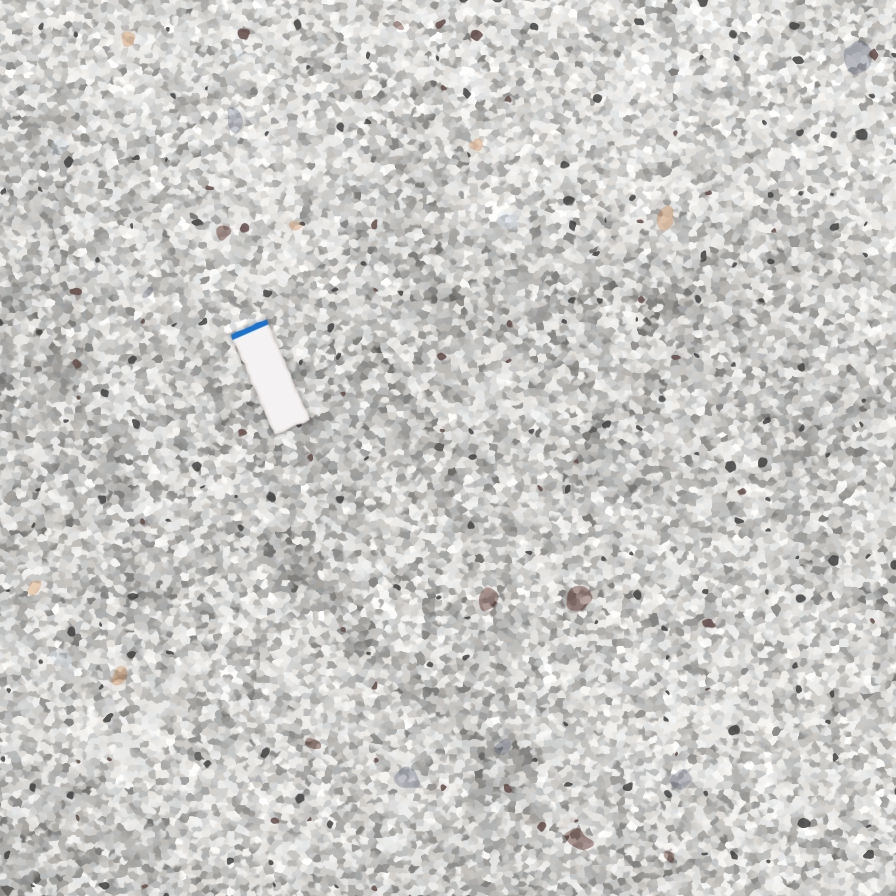
Reproduce this texture procedurally as a Shadertoy shader.

```glsl
// Pale weathered concrete with fine grains, dark specks, tinted pebbles, cracks and a paper slip.
// Grains are soft Voronoi cells, each toned by its hash and by gradient noise at its site;
// pebbles are scattered warped ellipses and the slip is a rotated box distance.
#define GRAINS 142.0
#define GRAIN_EDGE 10.0
#define GRAIN_CONTRAST 0.29
#define BASE_TONE 0.805
#define SPECK_GRID 27.0
#define SPECK_DENSITY 0.30
#define PEBBLE_GRID 10.0
#define PEBBLE_DENSITY 0.26
#define SLIP_CENTER vec2(0.302, 0.579)
#define SLIP_AXIS vec2(-0.40, 0.9165)
#define SLIP_HALF vec2(0.0215, 0.061)

vec2 hash2(vec2 p) {
    vec3 q = fract(p.xyx * vec3(0.1031, 0.1030, 0.0973));
    q += dot(q, q.yzx + 33.33);
    return fract((q.xx + q.yz) * q.zy);
}

float gradientDot(vec2 corner, vec2 offset) {
    float angle = 6.2832 * hash2(corner + 71.0).x;
    return dot(vec2(cos(angle), sin(angle)), offset);
}

float gradientNoise(vec2 p) {
    vec2 i = floor(p), f = fract(p);
    vec2 u = f * f * f * (f * (f * 6.0 - 15.0) + 10.0);
    vec2 e = vec2(1.0, 0.0);
    return mix(mix(gradientDot(i, f), gradientDot(i + e, f - e), u.x),
               mix(gradientDot(i + e.yx, f - e.yx), gradientDot(i + 1.0, f - 1.0), u.x), u.y);
}

float segmentDistance(vec2 p, vec2 a, vec2 b) {
    vec2 ab = b - a;
    return length(p - a - ab * clamp(dot(p - a, ab) / dot(ab, ab), 0.0, 1.0));
}

// Slow light and dark areas, finer mottling and the two cracks
float surfaceTone(vec2 p) {
    float tone = BASE_TONE + 0.07 * dot(p - 0.5, vec2(0.7, 0.6));
    tone += 0.09 * gradientNoise(p * 2.6 + 4.0) + 0.09 * gradientNoise(p * 8.0);
    tone += 0.12 * gradientNoise(p * vec2(26.0, 34.0)) + 0.22 * gradientNoise(p * vec2(66.0, 80.0));
    vec2 w = p + 0.016 * vec2(gradientNoise(p * 22.0), gradientNoise(p * 22.0 + 50.0));
    float fineCrack = segmentDistance(w, vec2(0.417, 0.616), vec2(0.52, 0.453)) / 0.0042;
    float wideCrack = segmentDistance(w, vec2(0.305, 0.39), vec2(0.55, 0.16)) / 0.019;
    return tone - 0.24 * exp(-fineCrack * fineCrack) - 0.12 * exp(-wideCrack * wideCrack);
}

// Weighted mean of nearby cells: x is tone, y is a warm or cool shift
vec2 grainField(vec2 p) {
    vec2 scale = GRAINS * vec2(0.94, 1.06);
    vec2 q = p * scale + 0.45 * vec2(gradientNoise(p * 170.0), gradientNoise(p * 170.0 + 31.0));
    vec2 cell = floor(q), sum = vec2(0.0);
    float total = 0.0;
    for (int y = -1; y <= 1; y++)
    for (int x = -1; x <= 1; x++) {
        vec2 id = cell + vec2(x, y);
        vec2 site = id + hash2(id), random = hash2(id + 217.0);
        float weight = exp(-GRAIN_EDGE * dot(q - site, q - site));
        float tone = surfaceTone(site / scale) + GRAIN_CONTRAST * (random.x + random.y - 1.0);
        sum += weight * vec2(tone, random.x - random.y);
        total += weight;
    }
    return sum / max(total, 1e-9);
}

// One warped ellipse in some grid cells: x is coverage, y is a random pick
vec2 scatter(vec2 p, float grid, float density, float seed, float pixel) {
    vec2 q = p * grid, id = floor(q);
    vec2 a = hash2(id + seed), b = hash2(id + seed + 93.0);
    vec2 d = fract(q) - mix(vec2(0.28), vec2(0.72), a);
    d += 0.07 * vec2(gradientNoise(q * 5.0), gradientNoise(q * 5.0 + 19.0));
    float angle = 3.1416 * b.x, c = cos(angle), s = sin(angle);
    d = mat2(c, -s, s, c) * d * vec2(1.0, mix(1.0, 1.7, a.y));
    float radius = mix(0.07, 0.19, b.y * b.y);
    float soft = grid * pixel;
    float cover = 1.0 - smoothstep(radius - soft, radius + soft, length(d));
    return vec2(cover * step(hash2(id + seed + 180.0).x, density), a.x);
}

vec3 pebbleColor(float pick) {
    vec3 color = mix(vec3(0.80, 0.65, 0.52), vec3(0.48, 0.37, 0.35), step(0.35, pick));
    color = mix(color, vec3(0.58, 0.59, 0.63), step(0.6, pick));
    return mix(color, vec3(0.83, 0.85, 0.87), step(0.8, pick));
}

void mainImage(out vec4 fragColor, in vec2 fragCoord) {
    vec2 p = fragCoord / iResolution.y;
    float pixel = 1.0 / iResolution.y;

    // Grain with compressed highlights
    vec2 grain = grainField(p);
    float tone = grain.x - 0.55 * max(grain.x - 0.89, 0.0);
    vec3 color = vec3(tone) + vec3(0.004, 0.002, -0.006) + vec3(0.012, 0.0, -0.012) * grain.y;

    // Tinted pebbles, then dark specks
    vec2 pebble = scatter(p, PEBBLE_GRID, PEBBLE_DENSITY, 12.0, pixel);
    color = mix(color, pebbleColor(pebble.y) + 0.6 * (tone - 0.8), 0.7 * pebble.x);
    vec2 speck = scatter(p + 0.013, SPECK_GRID, SPECK_DENSITY, 40.0, pixel);
    vec3 speckColor = mix(vec3(0.25, 0.25, 0.25), vec3(0.38, 0.29, 0.28), step(0.8, speck.y));
    color = mix(color, speckColor, 0.85 * speck.x);

    // Paper slip with a blue end and a faint shadow
    vec2 r = p - SLIP_CENTER;
    vec2 local = vec2(dot(r, vec2(SLIP_AXIS.y, -SLIP_AXIS.x)), dot(r, SLIP_AXIS));
    vec2 outside = abs(local) - SLIP_HALF;
    float edge = max(outside.x, outside.y) + 0.002 * gradientNoise(p * 90.0);
    vec3 paper = vec3(0.955, 0.95, 0.95) - vec3(0.06, 0.08, 0.09) * smoothstep(-0.004, 0.0, edge);
    float blueEnd = SLIP_HALF.y - 0.006;
    paper = mix(paper, vec3(0.10, 0.45, 0.80), smoothstep(blueEnd - pixel, blueEnd + pixel, local.y));
    color *= 1.0 - 0.15 * (1.0 - smoothstep(0.0, 0.006, edge));
    color = mix(color, paper, 1.0 - smoothstep(-pixel, pixel, edge));

    fragColor = vec4(clamp(color, 0.0, 1.0), 1.0);
}
```
